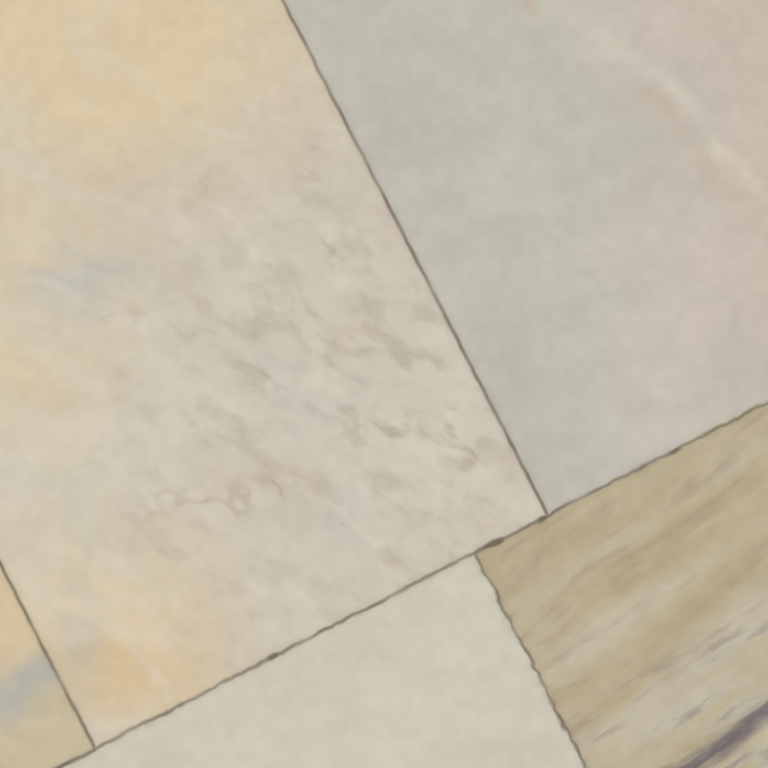
Write a WebGL 2 fragment shader that draws this texture.

```glsl
#version 300 es
precision highp float;
// Worn marble paving: tilted slabs divided by thin dark joints.
// A rotated frame places the joints; each slab blends its own stone
// colours with warped fractal noise, soft veins and stretched streaks.

uniform vec2 u_resolution;
out vec4 fragColor;

const vec2 CORNER = vec2(0.7135, 0.329);   // where the main joints meet
const vec2 ALONG = vec2(0.889, 0.458);     // direction of the long joint
const float SLAB_WIDTH = 0.663;
const float LOWER_SHIFT = -0.107;
const float JOINT_HALF = 0.0010;
const float JOINT_SOFT = 0.0036;
const float GRAIN = 0.034;

const vec3 CREAM = vec3(0.805, 0.780, 0.717);
const vec3 HONEY = vec3(0.855, 0.778, 0.645);
const vec3 OCHRE = vec3(0.825, 0.710, 0.540);
const vec3 ROSE = vec3(0.790, 0.735, 0.680);
const vec3 GREY = vec3(0.757, 0.738, 0.692);
const vec3 BLUE_GREY = vec3(0.745, 0.742, 0.710);
const vec3 PALE = vec3(0.835, 0.800, 0.735);
const vec3 VEIN = vec3(0.610, 0.550, 0.500);
const vec3 PLAIN = vec3(0.805, 0.785, 0.722);
const vec3 OLIVE = vec3(0.735, 0.685, 0.575);
const vec3 TAN = vec3(0.695, 0.620, 0.490);
const vec3 PLUM = vec3(0.400, 0.370, 0.395);
const vec3 JOINT = vec3(0.450, 0.410, 0.350);

float hash(vec2 p) {
  vec3 q = fract(p.xyx * 0.1031);
  q += dot(q, q.yzx + 33.33);
  return fract((q.x + q.y) * q.z);
}

float noise(vec2 p) {
  vec2 i = floor(p), f = fract(p);
  f = f * f * (3.0 - 2.0 * f);
  return mix(mix(hash(i), hash(i + vec2(1, 0)), f.x),
             mix(hash(i + vec2(0, 1)), hash(i + vec2(1, 1)), f.x), f.y);
}

float fbm(vec2 p) {
  float sum = 0.0, amp = 0.533;
  for (int i = 0; i < 4; i++) {
    sum += amp * noise(p);
    p = mat2(0.8, 0.6, -0.6, 0.8) * p * 2.03 + 17.0;
    amp *= 0.5;
  }
  return sum;
}

// Soft line along the middle level of a noise field
float ridge(vec2 p, float width) {
  float d = (fbm(p) - 0.5) / width;
  return exp(-d * d);
}

// Soft round patch
float patchAt(vec2 p, vec2 centre, vec2 size) {
  vec2 d = (p - centre) / size;
  return exp(-dot(d, d));
}

// Cream slab with honey clouds, small smudges and broken brown veins
vec3 veinedSlab(vec2 uv, vec2 w) {
  mat2 slant = mat2(0.87, 0.5, -0.5, 0.87);   // x runs down to the right
  vec2 s = slant * w, t = slant * mix(uv, w, 0.35);
  float cloud = fbm(w * 5.0 + 3.0) - 0.5;
  float warm = patchAt(uv, vec2(0.14, 0.98), vec2(0.28, 0.19))
             + 0.8 * patchAt(uv, vec2(0.14, 0.17), vec2(0.16, 0.16))
             + 0.6 * patchAt(uv, vec2(0.0, 0.55), vec2(0.17, 0.25));
  vec3 c = mix(CREAM, GREY, smoothstep(-0.05, 0.3, cloud) * 0.55);
  c = mix(c, ROSE, smoothstep(0.48, 0.75, fbm(w * 8.0 + 31.0)) * 0.5);
  c = mix(c, HONEY, clamp(warm * (1.0 + 2.0 * cloud), 0.0, 1.0));
  float rust = patchAt(uv, vec2(0.37, 0.91), vec2(0.03, 0.07))
             + patchAt(uv, vec2(0.10, 0.12), vec2(0.13, 0.06));
  c = mix(c, OCHRE, rust * smoothstep(0.38, 0.7, fbm(w * 15.0)) * 0.7);
  float cool = patchAt(uv, vec2(0.10, 0.65), vec2(0.10, 0.07))
             + 0.7 * patchAt(uv, vec2(0.10, 0.20), vec2(0.04, 0.13));
  c = mix(c, BLUE_GREY, cool * smoothstep(0.33, 0.65, fbm(s * vec2(9, 16))) * 0.8);
  c = mix(c, PALE, ridge(t * vec2(4, 11) + 5.0, 0.05) * 0.4);
  float zone = patchAt(uv, vec2(0.47, 0.48), vec2(0.28, 0.28));
  float broken = smoothstep(0.48, 0.72, fbm(uv * 14.0 + 47.0));
  float veins = ridge(t * vec2(9, 17) + 11.0, 0.035) * broken;
  float smudges = smoothstep(0.48, 0.82, fbm(t * vec2(26, 44) + 8.0));
  c = mix(c, PALE, zone * 0.45 * smoothstep(0.5, 0.75, fbm(t * vec2(24, 36) + 90.0)));
  return mix(c, VEIN, zone * (0.50 * veins + 0.32 * smudges));
}

// Grey slab, faintly rosy on the right, crossed by a pale vein
vec3 greySlab(vec2 uv, vec2 w) {
  float cloud = fbm(w * 6.0 + 70.0) - 0.5;
  float blush = smoothstep(-0.10, 0.16, uv.x - 1.03 + 0.24 * uv.y + cloud * 0.35);
  vec3 c = mix(GREY, ROSE, blush * 0.8) + cloud * 0.05;
  float d = dot(w - vec2(0.85, 0.89), vec2(0.69, 0.72));
  float patchy = smoothstep(0.35, 0.62, fbm(w * 12.0));
  float core = exp(-pow(d / 0.016, 2.0)) * (0.4 + 0.6 * patchy);
  float rim = exp(-pow((d + 0.032) / 0.014, 2.0)) * patchy;
  c = mix(c, ROSE * vec3(0.98, 0.95, 0.92), rim * 0.6);
  return mix(c, PALE, core * 0.7);
}

// Olive slab with long soft streaks and a dark seam
vec3 streakedSlab(vec2 q) {
  q.y -= 0.12 * q.x;
  float band = fbm(q * vec2(5, 24) + 20.0);
  float fine = fbm(q * vec2(17, 75) + 9.0);
  vec3 c = mix(OLIVE, TAN, smoothstep(0.45, 0.80, band) * 0.7);
  c = mix(c, CREAM, smoothstep(0.50, 0.22, band) * 0.4);
  float depth = smoothstep(-0.18, -0.36, q.y);
  c = mix(c, BLUE_GREY, depth * smoothstep(0.35, 0.65, fine) * 0.5);
  c = mix(c, VEIN * 0.95, smoothstep(0.52, 0.85, fine) * (0.25 + 0.45 * depth));
  float seam = exp(-pow((q.y + 0.382 + (band - 0.5) * 0.04 + (fine - 0.5) * 0.03) / 0.013, 2.0));
  return mix(c, PLUM, seam * 0.8);
}

// Cream slab with one cool band
vec3 bandedSlab(vec2 q) {
  float t = q.y - 0.115 + (fbm(q * 9.0) - 0.5) * 0.06;
  vec3 c = mix(OLIVE * 1.06, HONEY * 0.97, smoothstep(-0.03, 0.05, t));
  return mix(c, BLUE_GREY * 0.93, exp(-pow(t / 0.028, 2.0)) * 0.8);
}

void main() {
  vec2 uv = gl_FragCoord.xy / u_resolution;
  vec2 warp = vec2(fbm(uv * 7.0), fbm(uv * 7.0 + 40.0)) - 0.5;
  vec2 w = uv + warp * 0.09;

  // Slab frame: x along the long joint, y across it
  vec2 rel = uv - CORNER;
  vec2 q = vec2(dot(rel, ALONG), dot(rel, vec2(-ALONG.y, ALONG.x)));
  float chips = noise(uv * 55.0) - 0.5 + 0.6 * (noise(uv * 130.0) - 0.5);
  q.y += chips * 0.003;
  bool upper = q.y > 0.0;
  q.x += chips * (upper ? 0.0015 : 0.006);

  // Stone
  vec3 colour;
  if (upper) {
    colour = q.x > 0.0 ? greySlab(uv, w)
           : q.x > -SLAB_WIDTH ? veinedSlab(uv, w) : bandedSlab(q);
  } else if (q.x > LOWER_SHIFT) {
    colour = streakedSlab(q + warp * 0.02);
  } else {
    colour = mix(PLAIN, ROSE, smoothstep(0.45, 0.8, fbm(w * 9.0)) * 0.3);
  }
  colour += GRAIN * (fbm(uv * 70.0) - 0.5) + GRAIN * (fbm(uv * vec2(24, 34)) - 0.5);

  // Joints: uneven depth, with a few dark chipped spots on the long one
  float start = upper ? 0.0 : LOWER_SHIFT;
  float cell = mod(q.x - start + 0.5 * SLAB_WIDTH, SLAB_WIDTH) - 0.5 * SLAB_WIDTH;
  float spot = smoothstep(0.75, 0.95, noise(uv * 34.0 + 6.0));
  float gap = min(abs(cell), abs(q.y) - 0.0025 * spot);
  float soft = max(JOINT_SOFT, 1.0 / u_resolution.y);
  float line = 1.0 - smoothstep(JOINT_HALF - 0.5 * soft, JOINT_HALF + soft, gap);
  float depth = 0.45 + 0.5 * noise(uv * 45.0 + 3.0) + 0.2 * spot;
  colour *= 1.0 - 0.04 * (1.0 - smoothstep(0.0, 0.012, gap));
  colour = mix(colour, JOINT, line * min(depth, 0.95));

  fragColor = vec4(colour, 1.0);
}
```
